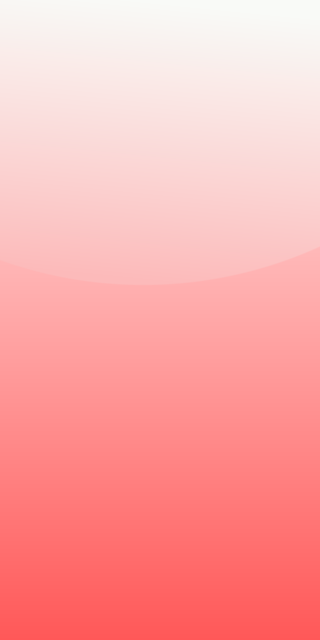
Reproduce this background procedurally as a Shadertoy shader.

```glsl
#define DISC_CENTER vec2(0.448, 2.4375)
#define DISC_RADIUS 1.328
#define DISC_TILT 0.05
#define DISC_BASE 0.56
#define DISC_EASE 0.12
#define CORAL_LOW vec3(1.0, 0.345, 0.345)
#define CORAL_HIGH vec3(1.0, 0.965, 0.965)
#define DISC_PINK vec3(0.988, 0.73, 0.73)
#define DISC_WHITE vec3(0.976, 0.982, 0.970)

// Vertical coral gradient behind the disc
vec3 backdrop(float height) {
    return mix(CORAL_LOW, CORAL_HIGH, height);
}

// Pale gradient inside the disc, leaning slightly to the right
vec3 discColor(vec2 uv) {
    float tilted = uv.y + DISC_TILT * (uv.x - 0.5);
    float t = clamp((tilted - DISC_BASE) / (1.0 - DISC_BASE), 0.0, 1.0);
    t *= 1.0 + DISC_EASE * (1.0 - t);
    return mix(DISC_PINK, DISC_WHITE, t);
}

void mainImage(out vec4 fragColor, in vec2 fragCoord) {
    vec2 uv = fragCoord / iResolution.xy;
    vec2 p = uv * vec2(1.0, 2.0);
    float pixel = 1.0 / iResolution.x;

    // Large disc hanging from above, with a smoothed rim
    float rim = length(p - DISC_CENTER) - DISC_RADIUS;
    float inside = 1.0 - smoothstep(-pixel, pixel, rim);

    vec3 color = mix(backdrop(uv.y), discColor(uv), inside);
    fragColor = vec4(color, 1.0);
}
```
